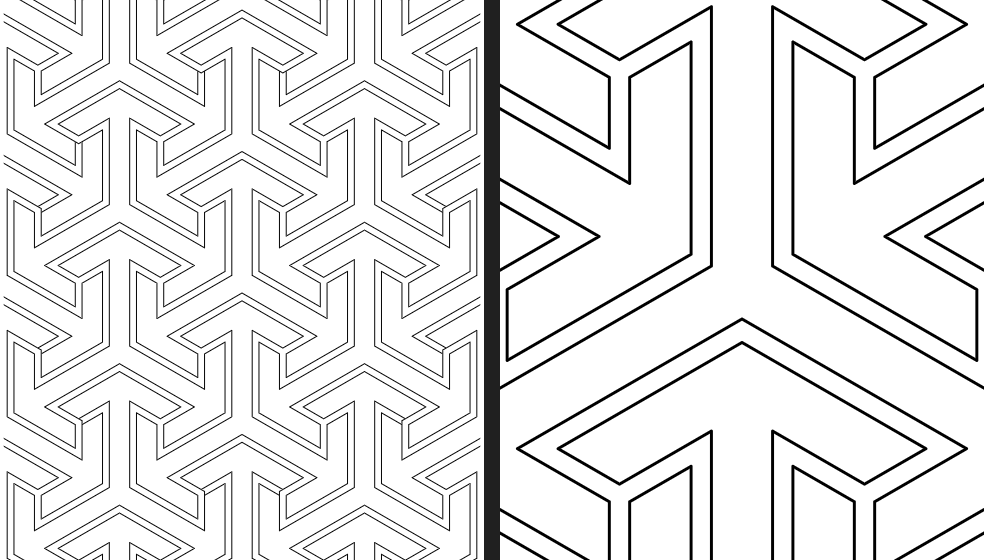
Left: the whole. Right: its middle third, enlarged.
This pattern is drawn by a WebGL 2 fragment shader. Its source:

```glsl
#version 300 es
precision highp float;

uniform vec2 u_resolution;
out vec4 fragColor;

// Lengths are fractions of the canvas height.
const float SIDE = 0.2526;          // distance between neighbouring Y centres
const float CENTRE_Y = 0.4978;      // height of the middle Y centre
const float WIDE_HALF = 0.0182;     // half width of the wide Y arms
const float NARROW_HALF = 0.00605;  // half width of the narrow Y arms
const float LINE_WIDTH = 0.00176;
const float MARGIN = 0.0066;        // blank strip at the left and right
const vec3 PAPER = vec3(1.0);
const vec3 INK = vec3(0.0);

const float ROOT3 = 1.7320508;
const float STRIP = SIDE * ROOT3 / 2.0;
const float CORNER = 2.0 * NARROW_HALF / ROOT3;
const mat2 THIRD_TURN = mat2(-0.5, -0.866025, 0.866025, -0.5);

// Irregular joints: column, row, closed arm (0 lower, 1 upper inward).
// A positive column applies to both halves, a negative one to the left only.
const int JOINTS = 6;
const vec3 CLOSED[JOINTS] = vec3[JOINTS](
    vec3(1, 3, 0), vec3(-4, 2, 0), vec3(5, 1, 1),
    vec3(5, -1, 1), vec3(4, -2, 1), vec3(1, -3, 1));

float segment(vec2 p, vec2 a, vec2 b) {
    vec2 ab = b - a;
    return length(p - a - ab * clamp(dot(p - a, ab) / dot(ab, ab), 0.0, 1.0));
}

// Bent line: from a narrow joint to a tip, then down to the mirror edge.
float hook(vec2 p, vec2 start, float tipX) {
    vec2 tip = vec2(tipX, start.y + (tipX - start.x) / ROOT3);
    vec2 end = vec2(tipX, -(tipX + STRIP * 2.0 / 3.0) / ROOT3);
    return min(segment(p, start, tip), segment(p, tip, end));
}

// Three pairs of hooks turned about the triangle centre.
float hooks(vec2 p) {
    float outerX = STRIP / 3.0 - WIDE_HALF;
    float innerX = outerX - 2.0 * NARROW_HALF;
    float d = 1.0;
    for (int i = 0; i < 3; i++) {
        d = min(d, hook(p, vec2(0.0, CORNER), outerX));
        d = min(d, hook(p, vec2(NARROW_HALF, -0.5 * CORNER), innerX));
        p = THIRD_TURN * p;
    }
    return d;
}

// Small V across one narrow arm at the irregular joints.
float closure(vec2 p, vec2 centre) {
    vec2 cell = round(centre / vec2(STRIP / 3.0, SIDE / 2.0));
    float d = 1.0;
    for (int i = 0; i < JOINTS; i++) {
        vec3 joint = CLOSED[i];
        bool column = cell.x == joint.x || (joint.x > 0.0 && cell.x == -joint.x);
        if (!column || cell.y != joint.y) continue;
        vec2 q = vec2(-p.x * sign(centre.x), p.y);
        if (joint.z > 0.5) q = THIRD_TURN * q;
        q.x = abs(q.x);
        d = min(d, segment(q, vec2(NARROW_HALF, -0.5 * CORNER), vec2(0.0, -CORNER)));
    }
    return d;
}

void main() {
    float pixel = 1.0 / u_resolution.y;
    float halfWidth = 0.5 * u_resolution.x * pixel;
    vec2 p = gl_FragCoord.xy * pixel - vec2(halfWidth, CENTRE_Y);

    // Triangular grid: alternate triangles are mirror images.
    vec3 axes = vec3(p.x, dot(p, vec2(-0.5, 0.5 * ROOT3)),
                     dot(p, vec2(-0.5, -0.5 * ROOT3))) / STRIP;
    vec3 f = fract(axes);
    bool mirrored = f.x + f.y + f.z < 1.5;
    f -= mirrored ? 1.0 / 3.0 : 2.0 / 3.0;
    vec2 local = STRIP * vec2(f.x, (f.y - f.z) / ROOT3);
    vec2 folded = vec2(mirrored ? -local.x : local.x, local.y);

    float d = min(hooks(folded), closure(local, p - local)) / pixel;

    // Area of the line covering this pixel.
    float h = 0.5 * LINE_WIDTH / pixel;
    float ink = clamp(min(d + 0.5, h) - max(d - 0.5, -h), 0.0, 1.0);
    ink *= clamp((halfWidth - MARGIN - abs(p.x)) / pixel + 0.5, 0.0, 1.0);

    fragColor = vec4(mix(PAPER, INK, ink), 1.0);
}
```
